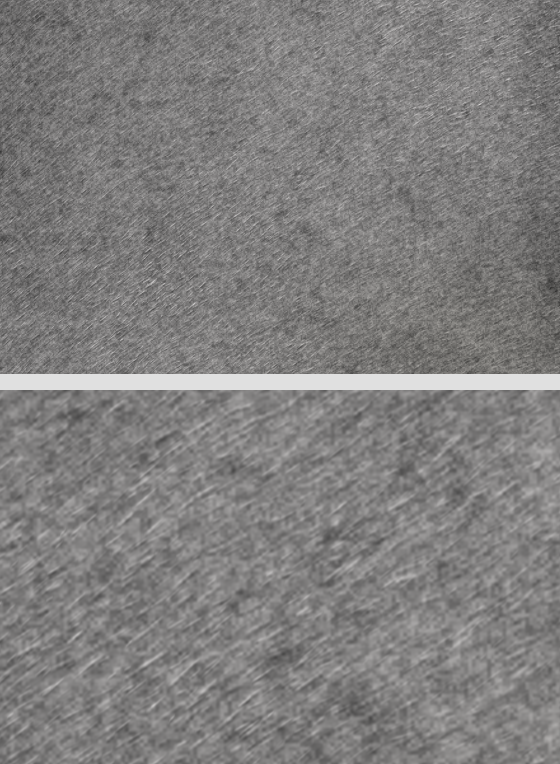
Top: the whole. Bottom: its middle third, enlarged.
A WebGL 1 fragment shader for this texture:

```glsl
precision highp float;
// Grey slate: fine mineral grain crossed by short, pale, slanting cleavage flakes.
uniform vec2 u_resolution;

// Lengths are in canvas heights.
const float BASE_TONE = 0.463;
const vec3 STONE_TINT = vec3(1.008, 0.997, 0.995);
const vec3 STAIN_TINT = vec3(1.015, 1.0, 0.965);
const float GRAIN_SIZE = 0.0034;
const float GRAIN_CONTRAST = 0.14;
const float SPECK_SIZE = 0.0085;
const float SPECK_CONTRAST = 0.10;
const vec2 FIBRE_SIZE = vec2(0.016, 0.0045);
const float FIBRE_CONTRAST = 0.12;
const float MOTTLE_SIZE = 0.07;
const float MOTTLE_CONTRAST = 0.08;
const float FLOW_SLOPE = 0.80;   // slant at the left edge
const float FLOW_BEND = 0.25;    // flattening towards the right
const vec2 FLAKE_CELL = vec2(0.026, 0.0105);
const float FLAKE_WIDTH = 0.0021;
const float FLAKE_GLOW = 0.19;
const float FLAKE_SHADE = 0.45;  // dark lower side, relative to the glow
const float PIT_DEPTH = 0.07;
const float CRACK_DEPTH = 0.04;

float hash(vec2 p) {
  vec3 q = fract(vec3(p.xyx) * 0.1031);
  q += dot(q, q.yzx + 33.33);
  return fract((q.x + q.y) * q.z);
}

float noise(vec2 p) {
  vec2 cell = floor(p);
  vec2 f = fract(p);
  f = f * f * (3.0 - 2.0 * f);
  float low = mix(hash(cell), hash(cell + vec2(1.0, 0.0)), f.x);
  float high = mix(hash(cell + vec2(0.0, 1.0)), hash(cell + 1.0), f.x);
  return mix(low, high, f.y);
}

float fbm(vec2 p) {
  float sum = 0.0;
  float weight = 0.5;
  for (int i = 0; i < 4; i++) {
    sum += weight * noise(p);
    p = mat2(1.6, 1.2, -1.2, 1.6) * p + 17.3;
    weight *= 0.5;
  }
  return sum / 0.9375;
}

float blob(vec2 p, vec2 centre, vec2 size) {
  vec2 d = (p - centre) / size;
  return exp(-dot(d, d));
}

// Straightens the curving grain, so that flakes lie along x.
vec2 flowCoords(vec2 p) {
  return vec2(p.x, p.y - FLOW_SLOPE * p.x + 0.5 * FLOW_BEND * p.x * p.x);
}

// Tapered pale dashes, each with a dark lower side.
float flakes(vec2 q, float scale, float seed, float pixel) {
  vec2 cellSize = FLAKE_CELL * scale;
  vec2 home = floor(q / cellSize);
  float width = max(FLAKE_WIDTH * scale, 0.65 * pixel);
  float sum = 0.0;
  for (int j = -1; j <= 1; j++) {
    for (int i = -1; i <= 1; i++) {
      vec2 cell = home + vec2(float(i), float(j));
      vec2 key = cell + seed;
      vec2 centre = (cell + vec2(hash(key), hash(key + 51.7))) * cellSize;
      float halfLength = cellSize.x * mix(0.15, 0.6, hash(key + 93.1));
      float tilt = 0.5 * (hash(key + 137.9) - 0.5);
      float strength = hash(key + 211.3);
      vec2 d = q - centre;
      d.y -= tilt * d.x;
      float taper = max(0.0, 1.0 - d.x * d.x / (halfLength * halfLength));
      float lit = d.y / width;
      float shaded = lit + 1.7;
      float line = exp(-lit * lit) - FLAKE_SHADE * exp(-shaded * shaded);
      sum += strength * strength * taper * line;
    }
  }
  return sum;
}

void main() {
  vec2 p = gl_FragCoord.xy / u_resolution.y;
  float pixel = 1.0 / u_resolution.y;
  vec2 warp = vec2(noise(p * 9.0), noise(p * 9.0 + 40.0)) - 0.5;
  vec2 q = flowCoords(p + 0.012 * warp);

  // Broad light and worn patches
  float tone = BASE_TONE + 0.05 * blob(p, vec2(0.98, 0.8), vec2(0.5, 0.45));
  tone += 0.02 * blob(p, vec2(0.45, 0.15), vec2(0.5, 0.3));
  tone -= 0.04 * smoothstep(1.3, 1.5, p.x) + 0.025 * smoothstep(0.35, 0.0, p.x);
  tone += MOTTLE_CONTRAST * (fbm(p / MOTTLE_SIZE) - 0.5);
  tone += 0.06 * (fbm(p * 3.0 + 8.0) - 0.5);

  // Mineral grain and slanting fibres
  tone += GRAIN_CONTRAST * (noise(p / GRAIN_SIZE) - 0.5);
  tone += SPECK_CONTRAST * (noise(p / SPECK_SIZE + 70.0) - 0.5);
  tone += FIBRE_CONTRAST * (noise(q / FIBRE_SIZE + 300.0) - 0.5);

  // Flakes, thickest at the lower left and the upper right
  float cover = 0.45 + 0.6 * blob(p, vec2(0.35, 0.2), vec2(0.5, 0.35));
  cover += 0.5 * blob(p, vec2(1.25, 0.9), vec2(0.55, 0.3));
  cover *= 0.5 + fbm(p * 7.0 + 25.0);
  float glints = flakes(q, 1.0, 400.0, pixel) + 0.7 * flakes(q, 0.7, 700.0, pixel);
  tone += FLAKE_GLOW * cover * glints;

  // Dark pits, and stained cracks at the lower right
  tone -= PIT_DEPTH * smoothstep(0.66, 0.8, fbm(p * 28.0 + 5.0));
  float stain = blob(p, vec2(1.3, 0.08), vec2(0.5, 0.25));
  float crack = 1.0 - smoothstep(0.0, 0.03, abs(fbm(p * vec2(3.0, 5.0) + 60.0) - 0.5));
  tone -= stain * (0.012 + CRACK_DEPTH * crack);

  vec3 colour = tone * mix(STONE_TINT, STAIN_TINT, 0.7 * stain);
  gl_FragColor = vec4(clamp(colour, 0.0, 1.0), 1.0);
}
```
